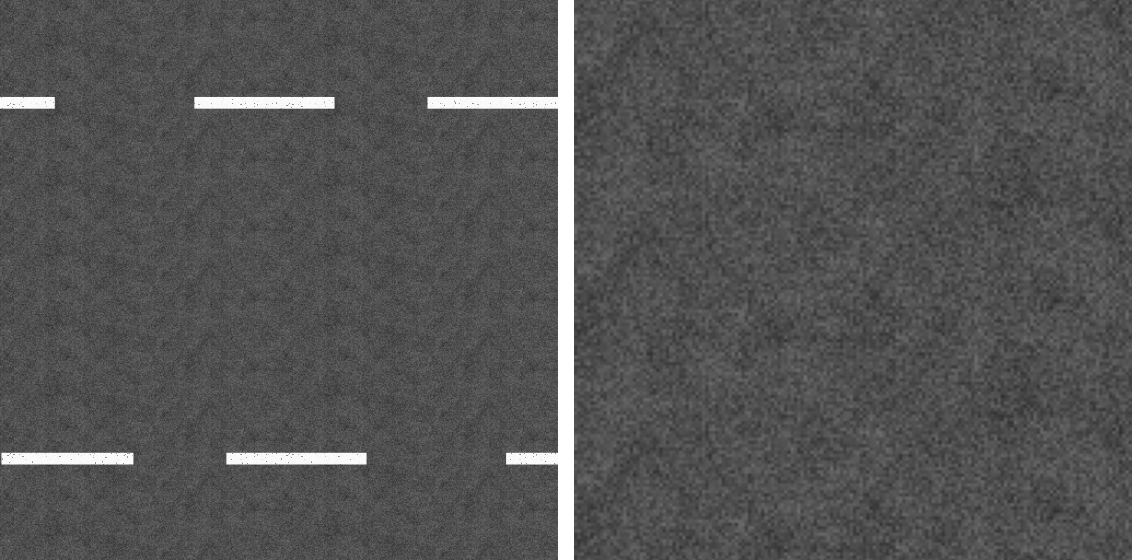
Left, the full canvas; right, a detail of the centre.
Write a WebGL 1 fragment shader that draws this texture.

```glsl
precision highp float;
// Grainy dark asphalt, tiled 2 x 8, with two staggered rows of worn white dashes.

uniform vec2 u_resolution;

// Asphalt
const vec2 TILES = vec2(2.0, 8.0);          // repeats across and down
const vec2 GRAIN_CELLS = vec2(255.0, 64.0); // grains per tile
const vec2 CLUMP_CELLS = vec2(64.0, 16.0);  // small clumps per tile
const vec2 PATCH_CELLS = vec2(24.0, 6.0);   // broad stains per tile
const float ASPHALT_GREY = 0.31;
const float GRAIN_AMOUNT = 0.105;
const float CLUMP_AMOUNT = 0.025;
const float PATCH_AMOUNT = 0.030;

// Paint
const vec2 DASH_HALF = vec2(0.1256, 0.0105);
const float UPPER_ROW_Y = 0.8164;
const float LOWER_ROW_Y = 0.1810;
const float UPPER_CENTER_X = 0.4739;
const float LOWER_CENTER_X = 0.5313;
const float LONG_STEP = 0.5013;             // spacing between dash centres
const float SHORT_STEP = 0.4178;
const float LOWER_ROW_START = 0.0026;       // left trim of the lower row
const float PAINT_WHITE = 0.985;
const float PAINT_GRAIN = 0.045;
const float SPECK_SHARE = 0.075;
const float SPECK_DEPTH = 0.62;

float hash(vec2 p) {
  vec3 q = fract(vec3(p.xyx) * 0.1031);
  q += dot(q, q.yzx + 33.33);
  return fract((q.x + q.y) * q.z);
}

// Lattice value from -1 to 1, wrapped at the tile border
float lattice(vec2 cell, vec2 period, float seed) {
  vec2 c = mod(cell, period) + seed;
  return hash(c) + hash(c + 71.7) - 1.0;
}

// Tileable value noise; lattice points lie at cell centres
float noise(vec2 tileUv, vec2 period, float seed) {
  vec2 p = tileUv * period - 0.5;
  vec2 i = floor(p);
  vec2 f = p - i;
  f = f * f * (3.0 - 2.0 * f);
  float bottom = mix(lattice(i, period, seed),
                     lattice(i + vec2(1.0, 0.0), period, seed), f.x);
  float top = mix(lattice(i + vec2(0.0, 1.0), period, seed),
                  lattice(i + vec2(1.0, 1.0), period, seed), f.x);
  return mix(bottom, top, f.y);
}

// Coverage of an axis-aligned box, softened over one pixel
float boxMask(vec2 p, vec2 halfSize, vec2 pixel) {
  vec2 cover = clamp((halfSize - abs(p)) / pixel + 0.5, 0.0, 1.0);
  return cover.x * cover.y;
}

// Three dashes with unequal steps to the left and right of the middle one
float dashRow(vec2 uv, vec2 center, float leftStep, float rightStep, vec2 pixel) {
  float mask = 0.0;
  for (int k = -1; k <= 1; k++) {
    float n = float(k);
    float shift = n * (n < 0.0 ? leftStep : rightStep);
    mask = max(mask, boxMask(uv - center - vec2(shift, 0.0), DASH_HALF, pixel));
  }
  return mask;
}

void main() {
  vec2 uv = gl_FragCoord.xy / u_resolution;
  vec2 pixel = 1.0 / u_resolution;
  vec2 tileUv = uv * TILES;

  // Asphalt: fine grain over clumps and stains
  float grain = noise(tileUv, GRAIN_CELLS, 3.0);
  float asphalt = ASPHALT_GREY + GRAIN_AMOUNT * grain
                + CLUMP_AMOUNT * noise(tileUv, CLUMP_CELLS, 411.0)
                + PATCH_AMOUNT * noise(tileUv, PATCH_CELLS, 723.0);

  // Paint: slightly uneven white with small worn specks
  float wear = 0.5 + 0.5 * noise(tileUv, GRAIN_CELLS, 937.0);
  float speckLevel = sqrt(0.5 * SPECK_SHARE);
  float speck = 1.0 - smoothstep(speckLevel * 0.7, speckLevel * 1.3, wear);
  float paint = PAINT_WHITE + PAINT_GRAIN * min(grain, 0.0);
  paint = mix(paint, asphalt, SPECK_DEPTH * speck);

  // Dash rows
  float upper = dashRow(uv, vec2(UPPER_CENTER_X, UPPER_ROW_Y),
                        LONG_STEP, SHORT_STEP, pixel);
  float lower = dashRow(uv, vec2(LOWER_CENTER_X, LOWER_ROW_Y),
                        SHORT_STEP, LONG_STEP, pixel);
  lower *= clamp((uv.x - LOWER_ROW_START) / pixel.x + 0.5, 0.0, 1.0);

  float shade = mix(asphalt, paint, max(upper, lower));
  gl_FragColor = vec4(vec3(clamp(shade, 0.0, 1.0)), 1.0);
}
```
